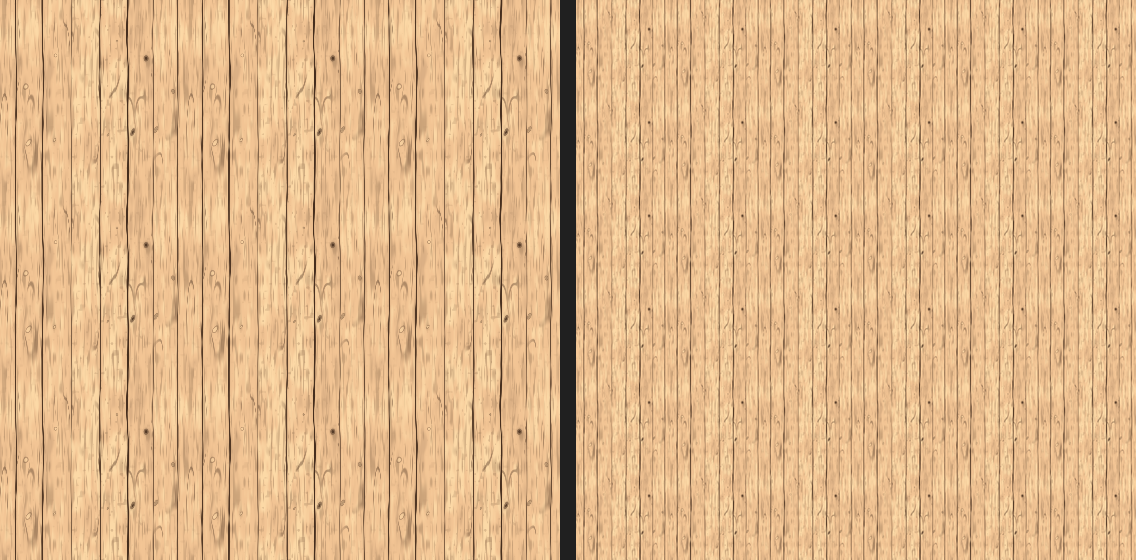
Left: one tile. Right: repeated 2 by 2.
This texture is drawn by a three.js fragment shader. Its source:

```glsl
// Pale weathered timber wall: vertical planks with dark uneven gaps, fine grain,
// cracks, worn patches and knots that bend the grain. One wrapping tile of seven
// planks is built from periodic value noise and repeated across and down.
varying vec2 vUv;

const float TAU = 6.2831853;
const float REPEATS = 3.0;        // tiles across and down
const float PLANKS = 7.0;         // planks in each tile
const float FIRST_GAP = 0.6;      // offset of the first gap, in planks
const float GAP_WOBBLE = 0.07;    // sideways drift of the gaps, in planks
const float GAP_THIN = 0.0012;    // half widths, in tiles
const float GAP_WIDE = 0.0038;
const float SOFT = 0.0028;        // edge smoothing, in tiles
const float KNOT_SIZE = 0.013;
const float GRAIN_DEPTH = 0.55;
const float CRACK_DEPTH = 0.55;

const vec3 HIGHLIGHT = vec3(0.99, 0.85, 0.65);
const vec3 WOOD = vec3(0.95, 0.77, 0.58);
const vec3 SHADE = vec3(0.86, 0.69, 0.52);
const vec3 GRAIN = vec3(0.67, 0.53, 0.39);
const vec3 BARK = vec3(0.47, 0.35, 0.25);
const vec3 GAP = vec3(0.25, 0.16, 0.10);

float hash(vec2 p) {
  return fract(sin(dot(p, vec2(127.1, 311.7))) * 43758.5);
}

// Value noise that wraps after "period" cells
float noise(vec2 p, vec2 period, float seed) {
  vec2 i = floor(p), f = fract(p);
  f = f * f * (3.0 - 2.0 * f);
  vec2 a = mod(i, period) + seed * 17.0;
  vec2 b = mod(i + 1.0, period) + seed * 17.0;
  return mix(mix(hash(a), hash(vec2(b.x, a.y)), f.x),
             mix(hash(vec2(a.x, b.y)), hash(b), f.x), f.y);
}

// Noise stretched along a plank; only the vertical direction has to wrap
float streak(vec2 p, vec2 scale, float seed) {
  return noise(p * scale, vec2(512.0, scale.y), seed);
}

void main() {
  vec2 tile = fract(vUv * REPEATS);

  // Plank layout: slightly uneven widths and wavering edges
  float uneven = 0.013 - 0.014 * cos(TAU * (tile.x - 0.157));
  float across = PLANKS * (tile.x - uneven) - FIRST_GAP;
  across += GAP_WOBBLE * (noise(tile * vec2(7.0, 5.0), vec2(7.0, 5.0), 1.0) - 0.5);
  float plank = mod(floor(across), PLANKS);
  float inside = fract(across);
  float gapId = mod(floor(across + 0.5), PLANKS);
  float edge = min(inside, 1.0 - inside) / PLANKS;

  // Two knots per plank; each pushes the grain aside
  vec2 grainPos = vec2(inside / PLANKS, tile.y);
  float knotWeight = 0.5 + 0.5 * cos(TAU * (plank - 4.3) / 4.3);
  float knotDark = exp(-(plank - 4.0) * (plank - 4.0));
  float radius = 0.001 + KNOT_SIZE * knotWeight;
  float core = 0.0, ring = 0.0, halo = 0.0;
  for (int j = 0; j < 2; j++) {
    float lower = float(j);
    vec2 center = mix(vec2(0.36 + 0.09 * plank, 0.536 + plank * (0.2107 - 0.0432 * plank)),
                      vec2(0.50 - 0.08 * plank, 0.235 + 0.014 * plank), lower);
    vec2 d = vec2((inside - center.x) / PLANKS, fract(tile.y - center.y + 0.5) - 0.5);
    vec2 stretched = d / (radius * vec2(2.2, 5.0));
    grainPos.x -= 0.8 * d.x * exp(-dot(stretched, stretched));
    d.y -= 0.7 * lower * d.x;
    float r = length(d * vec2(1.0, 0.85)) / radius;
    r += 0.35 * (noise(tile * 48.0, vec2(48.0), 2.0) - 0.5);
    core = max(core, 1.0 - smoothstep(0.35, 0.95, r));
    ring = max(ring, 1.0 - smoothstep(0.05, 0.35, abs(r - 0.9)));
    halo = max(halo, 1.0 - smoothstep(0.8, 2.0, r));
  }
  float seed = plank + 3.0;
  grainPos.x += 0.010 * (streak(grainPos, vec2(9.0, 4.0), seed) - 0.5);

  // Broad tone: plank tint, worn patches and soft streaks
  float worn = exp(-(plank - 2.7) * (plank - 2.7));
  float patches = 0.6 * noise(tile * vec2(8.0, 5.0), vec2(8.0, 5.0), 4.0)
                + 0.4 * noise(tile * vec2(30.0, 18.0), vec2(30.0, 18.0), 5.0) - 0.5;
  float tone = 0.53 + 0.13 * cos(TAU * (plank - 2.2) / 3.0);
  tone += patches * (0.65 + 0.6 * worn);
  tone += 0.50 * (streak(grainPos, vec2(55.0, 5.0), seed) - 0.5);
  tone += 0.35 * (streak(grainPos, vec2(120.0, 14.0), seed + 9.0) - 0.5);
  tone = clamp(tone, 0.0, 1.0);
  vec3 color = mix(SHADE, WOOD, smoothstep(0.0, 0.5, tone));
  color = mix(color, HIGHLIGHT, smoothstep(0.5, 0.95, tone));

  // Fine dark grain and flecks of wear
  float fine = smoothstep(0.62, 0.95, streak(grainPos, vec2(150.0, 12.0), seed + 20.0));
  float wide = smoothstep(0.66, 0.95, streak(grainPos, vec2(85.0, 6.0), seed + 30.0));
  color = mix(color, GRAIN, GRAIN_DEPTH * max(fine, wide));
  float fleck = smoothstep(0.74, 0.95, noise(tile * vec2(90.0, 50.0), vec2(90.0, 50.0), 6.0));
  color = mix(color, GRAIN, fleck * (0.12 + 0.3 * worn));

  // Long thin cracks, present only in places
  float crackField = streak(grainPos, vec2(26.0, 3.0), seed + 40.0);
  float crack = 1.0 - smoothstep(0.008, 0.035, abs(crackField - 0.5));
  crack *= smoothstep(0.5, 0.75, streak(grainPos, vec2(14.0, 6.0), seed + 50.0));
  color = mix(color, BARK, CRACK_DEPTH * crack);

  // Knots: dark hearts on some planks, pale ringed ones on others
  color = mix(color, GRAIN, 0.35 * halo * knotDark);
  color = mix(color, HIGHLIGHT, 0.6 * core * (1.0 - knotDark));
  color = mix(color, BARK, ring * mix(0.4, 0.65, knotDark) * smoothstep(0.05, 0.4, knotWeight));
  color = mix(color, GAP, 0.85 * core * knotDark);

  // Gaps: soft shading beside a dark line of varying width
  float weight = 0.65 + 0.35 * cos(TAU * (gapId - 0.5) / 3.2);
  float ragged = 0.65 + 0.7 * noise(vec2(gapId, tile.y * 18.0), vec2(7.0, 18.0), 7.0);
  float halfWidth = mix(GAP_THIN, GAP_WIDE, weight) * ragged;
  color = mix(color, GRAIN, 0.4 * weight * exp(-edge / 0.006));
  float line = 1.0 - smoothstep(halfWidth - 0.5 * SOFT, halfWidth + 0.5 * SOFT, edge);
  color = mix(color, mix(BARK, GAP, weight), line * mix(0.7, 1.0, weight));

  gl_FragColor = vec4(color, 1.0);
}
```
